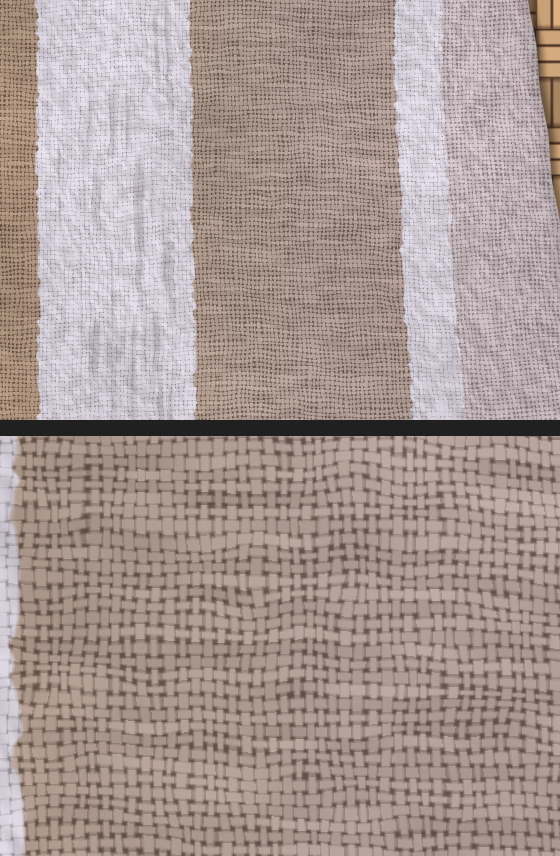
Top: the whole. Bottom: its middle third, enlarged.
Reproduce this texture procedurally as a Shadertoy shader.

```glsl
// Loosely woven striped cloth lying over a plaited cane seat.
// Warp and weft threads are rounded bars on a wobbling grid; stripe bands pick
// the yarn colours, and slow noise adds slubs, fray and uneven light.
#define THREADS vec2(134.0, 94.0)  // threads across and down
#define WOBBLE 0.7                 // thread wander, in thread spacings
#define SLUB 0.22                  // variation of thread width
#define FRAY 0.009                 // raggedness of the stripe edges
#define LEAN 0.055                 // drift of the stripes toward the hem
#define GRAIN 0.30                 // irregular brightness of the yarn
#define CANE_CELLS vec2(11.5, 8.6) // plaited cane cells across and down

const vec3 TAN_GAP = vec3(0.39, 0.32, 0.29);
const vec3 TAN_YARN = vec3(0.70, 0.63, 0.60);
const vec3 WHITE_GAP = vec3(0.57, 0.54, 0.57);
const vec3 WHITE_YARN = vec3(0.83, 0.81, 0.85);
const vec3 PALE_GAP = vec3(0.51, 0.45, 0.46);
const vec3 PALE_YARN = vec3(0.78, 0.73, 0.75);
const vec3 CANE_GAP = vec3(0.30, 0.20, 0.14);
const vec3 CANE = vec3(0.76, 0.61, 0.45);

float hash(vec2 p) {
    return fract(sin(dot(p, vec2(127.1, 311.7))) * 4375.5);
}

float noise(vec2 p) {
    vec2 i = floor(p), f = fract(p);
    f = f * f * (3.0 - 2.0 * f);
    float low = mix(hash(i), hash(i + vec2(1, 0)), f.x);
    float high = mix(hash(i + vec2(0, 1)), hash(i + vec2(1, 1)), f.x);
    return mix(low, high, f.y);
}

float band(float x, float left, float right) {
    const float soft = 0.002;
    return smoothstep(left - soft, left + soft, x)
         - smoothstep(right - soft, right + soft, x);
}

// Cloth position: stripes lean as they fall, weft sags in slow waves
vec2 drape(vec2 uv) {
    float drop = 1.0 - uv.y;
    float lean = mix(drop, drop * drop, 0.6) * (0.004 + LEAN * uv.x * uv.x);
    float sag = 0.006 * sin(uv.x * 9.0 + 1.0) + 0.003 * sin(uv.x * 23.0 + uv.y * 7.0);
    float sway = 0.0015 * sin(uv.y * 13.0 + uv.x * 5.0);
    return uv + vec2(sway - lean, sag);
}

vec3 cloth(vec2 uv) {
    vec2 s = drape(uv);
    vec2 g = s * THREADS;
    g += WOBBLE * (vec2(noise(g * vec2(0.5, 0.25)),
                        noise(g * vec2(0.25, 0.5) + 40.0)) - 0.5);
    vec2 id = floor(g), f = abs(fract(g) - 0.5);

    // Stripe layout
    float x = s.x + FRAY * (noise(vec2(s.x * 60.0, g.y * 0.8)) - 0.5);
    float white = band(x, 0.066, 0.340) + band(x, 0.704, 0.789);
    float pale = smoothstep(0.787, 0.791, x);
    float core = band(x, 0.105, 0.305);

    // Thread coverage, with slubs running along each thread
    vec2 slub = vec2(noise(vec2(id.x * 7.3, g.y * 0.35)),
                     noise(vec2(g.x * 0.25, id.y * 5.7))) - 0.5;
    vec2 halfWidth = mix(vec2(0.32, 0.33), vec2(0.42, 0.38), white) + SLUB * slub;
    vec2 soft = max(vec2(0.14), 0.6 * THREADS / iResolution.xy);
    vec2 thread = 1.0 - smoothstep(halfWidth - soft, halfWidth + soft, f);

    // Plain weave: alternate crossings show warp or weft on top
    float weftOver = mod(id.x + id.y, 2.0);
    float tone = 0.64 * max(thread.x, thread.y)
               + 0.36 * mix(thread.x, thread.y, weftOver);

    // Diagonal flecks in the dense stripes, weft glints in the open ones
    float fleck = noise(vec2(g.x + 0.5 * g.y, g.y * 0.6)) - 0.5;
    float glint = noise(vec2(g.x * 0.18, id.y * 3.7)) - 0.5;
    tone += GRAIN * mix(glint, 1.5 * fleck, max(white, pale));
    tone -= 0.35 * core * smoothstep(0.5, 0.9, noise(vec2(g.x * 0.8, g.y * 0.06)));
    tone = clamp(tone, 0.0, 1.15);

    vec3 warmth = mix(vec3(0.98, 0.93, 0.84), vec3(1.0), smoothstep(0.0, 0.6, uv.x));
    vec3 color = mix(TAN_GAP, TAN_YARN, tone) * warmth;
    color = mix(color, mix(WHITE_GAP, WHITE_YARN, tone), white);
    color = mix(color, mix(PALE_GAP, PALE_YARN, tone), pale);
    return color * (0.95 + 0.10 * noise(uv * vec2(5.0, 3.0) + 8.0));
}

// Basket plait: cells of three strands turn a quarter at each step
vec3 cane(vec2 uv) {
    vec2 q = uv * CANE_CELLS;
    vec2 id = floor(q), f = fract(q);
    bool upright = mod(id.x + id.y, 2.0) > 0.5;
    vec2 strand = upright ? f : f.yx;
    float side = abs(fract(strand.x * 3.0) - 0.5);
    float body = 1.0 - smoothstep(0.34, 0.5, side);
    float ends = smoothstep(0.0, 0.12, strand.y) * smoothstep(1.0, 0.88, strand.y);
    float shade = 0.85 + 0.3 * hash(id + floor(strand.x * 3.0) * 0.37);
    return mix(CANE_GAP, CANE * shade, body * (0.35 + 0.65 * ends));
}

void mainImage(out vec4 fragColor, in vec2 fragCoord) {
    vec2 uv = fragCoord / iResolution.xy;

    // Slanting hem at the right, with a soft shadow on the cane
    float hem = 0.945 + 0.10 * (1.0 - uv.y) + 0.002 * sin(uv.y * 30.0);
    float beyond = uv.x - hem;
    vec3 seat = cane(uv) * mix(0.6, 1.0, smoothstep(0.0, 0.02, beyond));
    vec3 fabric = cloth(uv) * mix(1.0, 0.90, smoothstep(-0.03, 0.0, beyond));
    fragColor = vec4(mix(fabric, seat, smoothstep(-0.0015, 0.0015, beyond)), 1.0);
}
```
